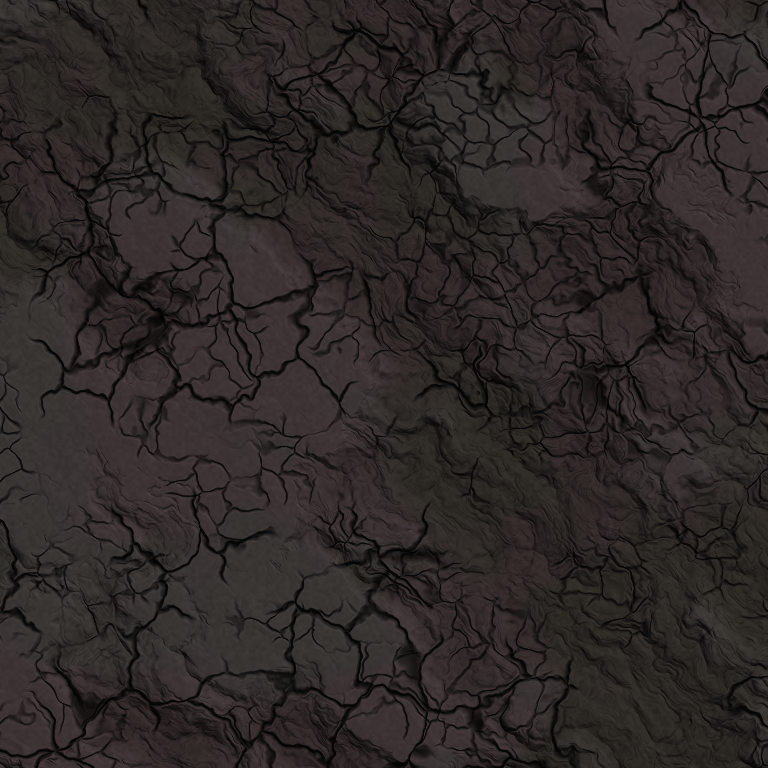
A Shadertoy shader for this texture:

```glsl
float hash(vec2 p) {
    vec3 q = fract(vec3(p.xyx) * 0.1031);
    q += dot(q, q.yzx + 33.33);
    return fract((q.x + q.y) * q.z);
}

float noise(vec2 p) {
    vec2 i = floor(p), f = fract(p);
    f = f * f * f * (f * (f * 6.0 - 15.0) + 10.0);
    return mix(mix(hash(i), hash(i + vec2(1, 0)), f.x),
               mix(hash(i + vec2(0, 1)), hash(i + vec2(1, 1)), f.x), f.y);
}

vec2 noise2(vec2 p) {
    return vec2(noise(p), noise(p + 57.3)) - 0.5;
}

// Gap between the two nearest cell centres: zero along cell borders
float cellBorder(vec2 p) {
    vec2 cell = floor(p);
    float nearest = 9.0, second = 9.0;
    for (int y = -1; y <= 1; y++)
    for (int x = -1; x <= 1; x++) {
        vec2 c = cell + vec2(x, y);
        float d = length(c + vec2(hash(c), hash(c + 91.7)) - p);
        second = min(second, max(nearest, d));
        nearest = min(nearest, d);
    }
    return second - nearest;
}

// x: height, y: crack openness (1 = intact), z: raw relief before flattening
vec3 rock(vec2 p) {
    vec2 warped = p + 0.035 * noise2(p * 17.0) + 0.014 * noise2(p * 48.0)
                    + 0.006 * noise2(p * 110.0);

    // Broad swells stretched along the falling diagonal
    vec2 grain = vec2(0.9 * (warped.x + warped.y), 0.5 * (warped.x - warped.y)) + 5.0;
    float relief = 0.04 * noise(grain * 6.5);

    // Creased lumps
    vec2 q = grain * 13.0;
    float amplitude = 0.012;
    for (int i = 0; i < 5; i++) {
        relief += amplitude * abs(2.0 * noise(q) - 1.0);
        q = mat2(1.6, 1.2, -1.2, 1.6) * q + 17.0;
        amplitude *= 0.47;
    }

    // High ground is worn into flat plates
    float height = relief - 0.88 * max(relief - 0.034, 0.0);

    // Broken networks of coarse and fine cracks
    float coarse = 1.0 - smoothstep(0.0, 0.10, cellBorder(warped * 11.0));
    float fine = 1.0 - smoothstep(0.0, 0.17, cellBorder(warped * 27.0 + 8.0));
    coarse *= smoothstep(0.38, 0.62, noise(p * 10.0 + 31.0));
    fine *= smoothstep(0.40, 0.65, noise(p * 16.0 + 73.0));
    height -= 0.006 * coarse + 0.003 * fine;
    return vec3(height, (1.0 - 0.6 * coarse) * (1.0 - 0.4 * fine), relief);
}

void mainImage(out vec4 fragColor, in vec2 fragCoord) {
    vec2 p = fragCoord / iResolution.y;
    float e = 0.0016;
    vec3 here = rock(p);
    vec2 slope = vec2(rock(p + vec2(e, 0)).x, rock(p + vec2(0, e)).x) - here.x;

    // Light from the upper right, scaled so flat ground has shade 1
    vec3 normal = normalize(vec3(-slope / e, 1.0));
    float shade = max(dot(normal, vec3(0.48, 0.52, 1.0)), 0.0);
    shade = mix(0.22, 1.0, min(shade, 1.45));

    // Plum and olive stains, paler on the plates
    float stain = 0.65 * noise(p * 5.0 + 12.0) + 0.35 * noise(p * 19.0);
    vec3 lowRock = mix(vec3(0.170, 0.158, 0.142), vec3(0.190, 0.156, 0.154),
                       smoothstep(0.3, 0.65, stain));
    vec3 plate = mix(vec3(0.220, 0.208, 0.198), vec3(0.238, 0.200, 0.208),
                     smoothstep(0.3, 0.6, stain));
    vec3 color = mix(lowRock, plate, smoothstep(0.018, 0.036, here.z));
    color *= 0.94 + 0.12 * noise(p * 230.0);

    fragColor = vec4(color * shade * here.y, 1.0);
}
```
